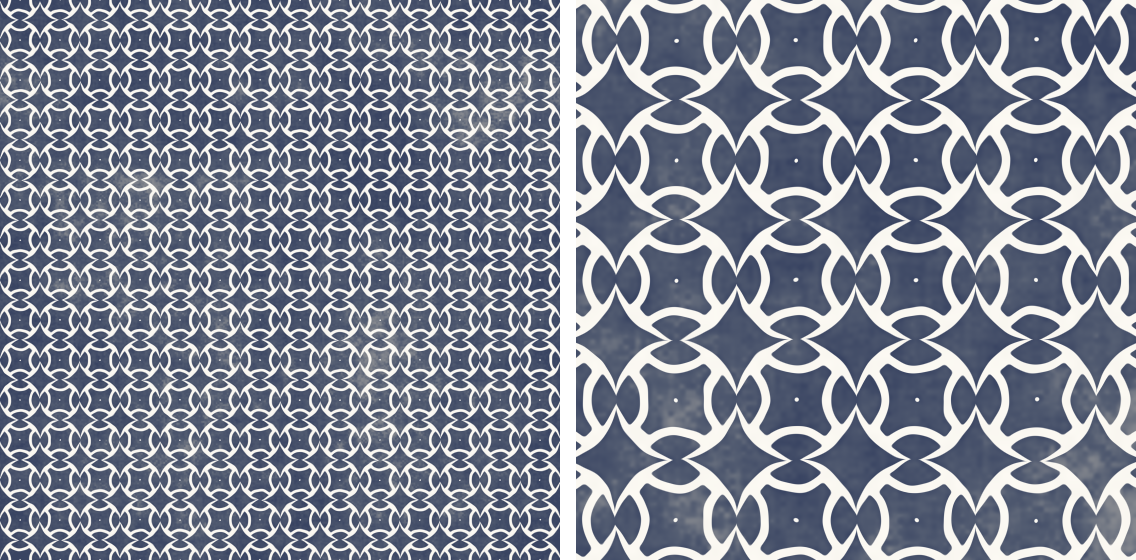
Left: the whole. Right: its middle third, enlarged.
Write a Shadertoy shader that draws this pattern.

```glsl
// Worn indigo block print: four-pointed stars, flared squares and pinched fans on cream.

const float REPEATS = 14.0;
const vec3 CREAM = vec3(0.99, 0.98, 0.955);
const vec3 INK_DEEP = vec3(0.225, 0.268, 0.385);
const vec3 INK_FADED = vec3(0.375, 0.41, 0.475);
const vec3 INK_RUBBED = vec3(0.56, 0.565, 0.58);

float hash(vec2 p) {
    return fract(sin(dot(p, vec2(127.1, 311.7))) * 43758.5453);
}

// Value noise that wraps after a whole number of lattice cells
float wrapNoise(vec2 uv, vec2 period) {
    vec2 p = uv * period;
    vec2 i = floor(p);
    vec2 f = fract(p);
    f = f * f * (3.0 - 2.0 * f);
    float a = hash(mod(i, period));
    float b = hash(mod(i + vec2(1.0, 0.0), period));
    float c = hash(mod(i + vec2(0.0, 1.0), period));
    float d = hash(mod(i + vec2(1.0, 1.0), period));
    return mix(mix(a, b, f.x), mix(c, d, f.x), f.y);
}

float wrapFbm(vec2 uv, float period) {
    float sum = 0.0;
    float weight = 0.5;
    for (int octave = 0; octave < 4; octave++) {
        sum += weight * wrapNoise(uv, vec2(period));
        period *= 2.0;
        weight *= 0.5;
    }
    return sum / 0.9375;
}

float smoothMax(float a, float b, float k) {
    float h = max(k - abs(a - b), 0.0) / k;
    return max(a, b) + 0.25 * k * h * h;
}

// Star bounded by four circular arcs centred on the diagonals
float concaveStar(vec2 p, float tip, float arcCentre) {
    return length(vec2(tip - arcCentre, arcCentre)) - length(abs(p) - arcCentre);
}

// Lens with domes facing up and down
float domes(vec2 p) {
    return length(abs(p) + vec2(0.0, 0.085)) - 0.293;
}

// Offset from the nearest lattice point
vec2 centred(vec2 p) {
    return fract(p + 0.5) - 0.5;
}

// Signed distance to the inked shapes, negative inside
float inkShapes(vec2 p) {
    vec2 star = centred(p - vec2(0.0, 0.5));
    vec2 square = centred(p - vec2(0.5, 0.0));
    vec2 tall = centred(p - 0.5);
    vec2 wide = centred(p);
    float innerStar = concaveStar(star, 0.415, 0.53);
    float outerStar = concaveStar(star, 0.466, 0.9);

    // Pinched fans between neighbouring star tips
    float fans = min(domes(tall), domes(wide.yx));
    fans = smoothMax(fans, -outerStar, 0.025);

    // Square with sides hollowed by the fans and corners cut by the stars
    vec2 q = abs(square);
    float hollow = 0.363 - min(length(q - vec2(0.0, 0.585)), length(q - vec2(0.585, 0.0)));
    float flared = smoothMax(hollow, 0.05 - outerStar, 0.03);
    flared = max(flared, 0.017 - length(square));

    return min(innerStar, min(fans, flared));
}

// Mottled ink with cloth fibres, rubbed patches and a darker rim
vec3 inkColour(vec2 uv, float dist) {
    float clouds = wrapFbm(uv, 6.0);
    float mottle = wrapFbm(uv + 0.37, 42.0);
    float fibres = wrapNoise(uv, vec2(256.0, 48.0)) + wrapNoise(uv, vec2(64.0, 256.0));
    float grain = wrapNoise(uv, vec2(300.0));
    float fade = 0.45 + 1.1 * (clouds - 0.5) + 0.7 * (mottle - 0.5);
    fade += 0.2 * (fibres - 1.0) + 0.25 * (grain - 0.5);
    fade -= 0.18 * smoothstep(-0.05, 0.0, dist);
    vec3 ink = mix(INK_DEEP, INK_FADED, clamp(fade, 0.0, 1.2));
    float rubbed = smoothstep(0.56, 0.82, 0.55 * clouds + 0.45 * mottle + 0.12 * (grain - 0.5));
    return mix(ink, INK_RUBBED, 0.8 * rubbed);
}

void mainImage(out vec4 fragColor, in vec2 fragCoord) {
    vec2 uv = fragCoord / iResolution.xy;

    // Slightly uneven, hand-cut edges
    vec2 wobble = vec2(wrapNoise(uv, vec2(98.0)), wrapNoise(uv + 0.53, vec2(98.0))) - 0.5;
    float dist = inkShapes(uv * REPEATS + 0.022 * wobble);

    float edge = 0.75 * REPEATS / iResolution.y;
    float coverage = 1.0 - smoothstep(-edge, edge, dist);
    vec3 paper = CREAM - 0.015 * wrapNoise(uv, vec2(180.0));
    fragColor = vec4(mix(paper, inkColour(uv, dist), coverage), 1.0);
}
```
